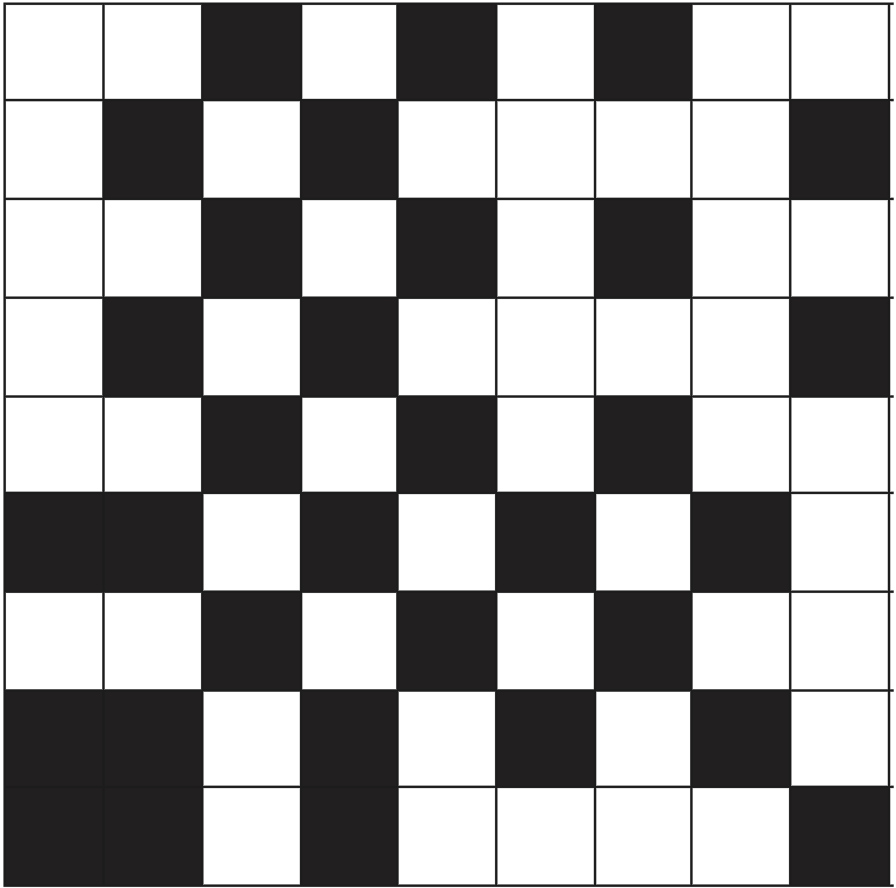
Write a Shadertoy shader that draws this pattern.

```glsl
// A nine by nine weave draft: dark cells on white, ruled with thin dark lines.
// Grid lines snap to a fine lattice, so cell sizes vary by one lattice step.
// A rule on row and column picks the dark cells; lines are drawn over them.

const vec3 PAPER = vec3(1.0);
const vec3 INK = vec3(0.133, 0.120, 0.124);
const vec3 LINE_INK = vec3(0.11);

const int CELLS = 9;
const vec2 ORIGIN = vec2(0.0052, 0.0042);      // top left corner of the grid
const vec2 LATTICE = vec2(0.002757, 0.002782); // one lattice step of the canvas
const float PITCH = 39.7;                      // mean cell size, lattice steps
const vec2 PHASE = vec2(0.45, -0.25);          // rounding offset per axis
const float HALF_LINE = 0.5;
const float SOFTNESS = 0.3;
const float OVERHANG = 1.4;                    // rules run past the right side

vec2 gridEdge(int i) {
    return round(PITCH * float(i) + PHASE);
}

// Dark cells, with column counted from the left and row from the top.
bool isDark(ivec2 cell) {
    int col = cell.x, row = cell.y;
    if (min(col, row) < 0 || max(col, row) >= CELLS) return false;
    bool lastRow = row == CELLS - 1;
    if (row % 2 == 0 && !lastRow) return col % 2 == 0 && col >= 2 && col <= 6;
    if (col == 1 || col == 3) return true;
    if (col == 0) return row >= 5;
    if (col == 5 || col == 7) return row >= 5 && !lastRow;
    return col == 8 && (row <= 3 || lastRow);
}

// Soft coverage where the signed distance is below zero.
vec2 cover(vec2 dist, vec2 blur) {
    return 1.0 - smoothstep(-blur, blur, dist);
}

void mainImage(out vec4 fragColor, in vec2 fragCoord) {
    vec2 uv = fragCoord / iResolution.xy;
    vec2 p = (vec2(uv.x, 1.0 - uv.y) - ORIGIN) / LATTICE;
    vec2 pixel = 1.0 / (LATTICE * iResolution.xy);
    vec2 blur = max(0.55 * pixel, vec2(SOFTNESS));

    // Count the edges passed to find the cell, and keep the nearest edge.
    vec2 passed = vec2(-1.0);
    vec2 nearest = vec2(1e3);
    for (int i = 0; i <= CELLS; i++) {
        vec2 edge = gridEdge(i);
        passed += step(edge, p);
        nearest = min(nearest, abs(p - edge));
    }
    vec3 color = isDark(ivec2(passed)) ? INK : PAPER;

    // Rules: x holds the upright lines, y the level ones, clipped to the grid.
    vec2 rules = cover(nearest - HALF_LINE, blur);
    vec2 last = gridEdge(CELLS) + vec2(OVERHANG, 0.0);
    vec2 inside = cover(max(-p, p - last) - HALF_LINE, blur);
    float line = max(rules.x * inside.y, rules.y * inside.x);
    color = mix(color, LINE_INK, line);

    fragColor = vec4(color, 1.0);
}
```
